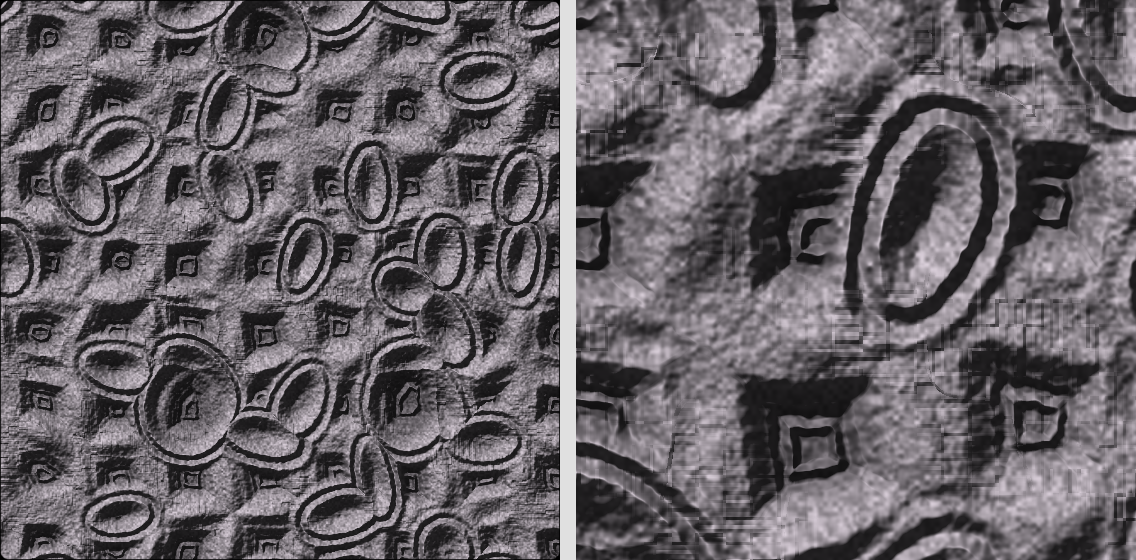
Left, the full canvas; right, a detail of the centre.
Give the GLSL for this texture, as a Shadertoy shader.

```glsl
// Embossed stone relief: a warped lattice of stepped square pits, overlaid with
// oval bowls on the lattice edges whose grooved rims merge into wavy outlines.
// A height field is built from distances, then lit from the upper left with grain.

#define CELLS 7.7          // lattice cells across the canvas
#define BOWL_SHARE 0.31    // share of lattice edges that carry a bowl
#define CIRCLE_SHARE 0.07  // share of cells covered by a large round bowl
#define BOWL_DEPTH 0.24
#define RING_HEIGHT 0.085
#define RING_WIDTH 0.17
#define WARP 0.20
#define ROUGHNESS 0.014
#define GRAIN 0.20
#define LIGHT vec3(-0.48, 0.70, 0.72)
#define STONE vec3(1.0, 0.95, 1.0)

vec3 hash3(vec2 p) {
    vec3 q = fract(vec3(p.xyx) * vec3(0.1031, 0.1030, 0.0973));
    q += dot(q, q.yxz + 33.33);
    return fract((q.xxy + q.yzz) * q.zyx);
}

float noise(vec2 p) {
    vec2 i = floor(p), f = fract(p);
    f = f * f * (3.0 - 2.0 * f);
    return mix(mix(hash3(i).x, hash3(i + vec2(1, 0)).x, f.x),
               mix(hash3(i + vec2(0, 1)).x, hash3(i + vec2(1, 1)).x, f.x), f.y);
}

vec2 rotate(vec2 p, float angle) {
    float c = cos(angle), s = sin(angle);
    return vec2(c * p.x + s * p.y, c * p.y - s * p.x);
}

// Approximate distance outside, scaled radial depth inside
float ellipse(vec2 p, vec2 radii) {
    float k = length(p / radii);
    if (k < 1.0) return (k - 1.0) * radii.y;
    return k * (k - 1.0) / length(p / (radii * radii));
}

// x: distance to the nearest bowl, y: distance to the nearest plain leaf
vec2 latticeDistances(vec2 p) {
    vec2 cell = floor(p), d = vec2(9.0);
    for (int j = -1; j <= 1; j++)
    for (int i = -1; i <= 1; i++) {
        vec2 id = cell + vec2(i, j);
        for (int k = 0; k < 2; k++) {
            float upright = float(k);
            vec3 r = hash3(id + 50.0 + 37.0 * upright);
            vec3 shape = hash3(id + 120.0 + 61.0 * upright);
            vec2 mid = id + 0.5 * vec2(1.0 - upright, upright);
            vec2 q = rotate(p - mid, 1.5708 * upright + (r.y - 0.5) * 0.9);
            if (r.x < BOWL_SHARE)
                d.x = min(d.x, ellipse(q, vec2(0.40 + 0.10 * r.z, 0.20 + 0.08 * shape.x)));
            else
                d.y = min(d.y, ellipse(q, vec2(0.53, 0.11 + 0.12 * shape.x)));
        }
        vec3 c = hash3(id + 210.0);
        if (c.x < CIRCLE_SHARE)
            d.x = min(d.x, length(p - id - 0.5) - 0.55 - 0.12 * c.y);
    }
    return d;
}

// Stepped pit in the middle of each cell
float pit(vec2 p, float leaf) {
    vec3 r = hash3(floor(p) + 310.0);
    vec2 f = abs(rotate(fract(p) - 0.5, (r.x - 0.5) * 0.4));
    float inset = 0.30 - mix(max(f.x, f.y), 0.8 * (f.x + f.y), r.y * r.y * 0.8);
    float m = mix(leaf, inset, 0.55);
    float steps = 0.16 * smoothstep(-0.01, 0.13, m) + 0.10 * smoothstep(0.12, 0.17, m)
                - 0.06 * smoothstep(0.18, 0.22, m) + 0.10 * smoothstep(0.22, 0.26, m);
    return -steps * (0.7 + 0.6 * r.z);
}

// Chiselled patches of small rectangles plus fine crumbly noise
float roughness(vec2 p) {
    float patches = smoothstep(0.35, 0.7, noise(p * 2.3 + 7.0));
    vec2 tall = floor(p * vec2(24.0, 9.0)), wide = floor(p * vec2(8.0, 26.0));
    float blocks = mix(hash3(tall + 400.0).x, hash3(wide + 500.0).x,
                       step(0.5, noise(p * 1.7 + 30.0)));
    return ROUGHNESS * (blocks * patches + 0.9 * noise(p * 19.0) + 0.6 * noise(p * 41.0));
}

float height(vec2 p) {
    vec2 q = p + WARP * (vec2(noise(p * 0.9), noise(p * 0.9 + 60.0)) - 0.5);
    q += 0.022 * (vec2(noise(p * 22.0), noise(p * 22.0 + 90.0)) - 0.5);
    vec2 d = latticeDistances(q);
    float outer = max(d.x, 0.0);
    float ringPower = 0.45 + 0.9 * smoothstep(0.3, 0.7, noise(p * 0.8 + 15.0));
    float ring = RING_HEIGHT * ringPower * cos(6.2832 * outer / RING_WIDTH)
               * exp(-outer * outer / (RING_WIDTH * RING_WIDTH));
    float bowl = -BOWL_DEPTH * smoothstep(-0.02, 0.21, -d.x);
    float swell = (noise(p * 1.3 + 80.0) - 0.35) * 0.35 * smoothstep(0.03, -0.16, d.y);
    float plain = (pit(q, d.y) + swell) * smoothstep(0.14, 0.30, abs(d.x));
    return ring + bowl + plain + roughness(p);
}

void mainImage(out vec4 fragColor, in vec2 fragCoord) {
    vec2 uv = fragCoord / iResolution.xy;
    vec2 p = uv * CELLS + vec2(0.87, 0.35);

    // Surface slope and light
    vec2 e = vec2(0.016, 0.0);
    float h = height(p);
    vec2 slope = vec2(height(p + e.xy) - h, height(p + e.yx) - h) / e.x;
    vec3 normal = normalize(vec3(-1.25 * slope, 1.0));
    float light = max(dot(normal, normalize(LIGHT)), 0.0);
    float tone = 0.12 + 0.60 * light;

    // Shaded hollows and grain
    tone *= mix(0.66, 1.0, smoothstep(-0.32, 0.02, h));
    tone *= 1.0 + GRAIN * 2.0 * (noise(uv * 330.0) - 0.5);

    // Thin dark border with rounded corners
    vec2 b = abs(uv - 0.5) - 0.485;
    float edge = length(max(b, 0.0)) - 0.014;
    tone *= 1.0 - smoothstep(-0.002, 0.001, edge);
    fragColor = vec4(clamp(tone * STONE, 0.0, 1.0), 1.0);
}
```
